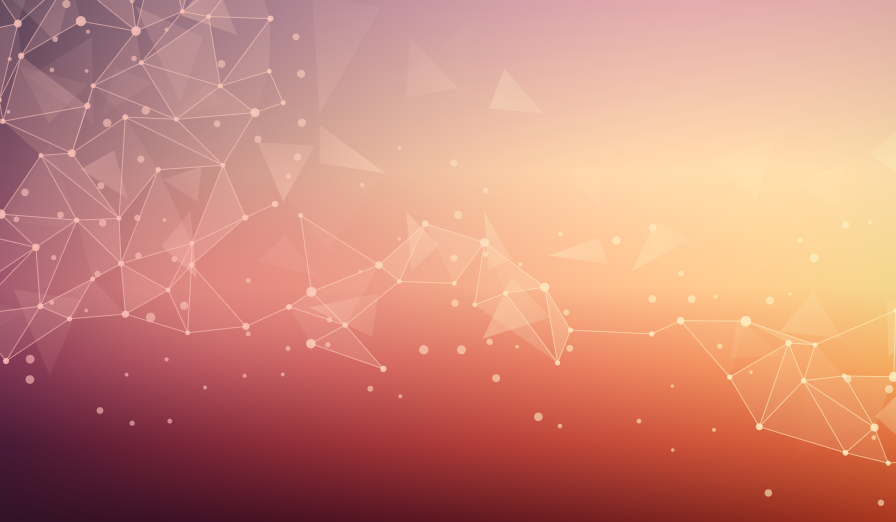
A Shadertoy shader for this background:

```glsl
// A sunset gradient crossed by a glowing web of nodes, lines and glassy facets.
// The web is a rotated jittered grid cut to a curved band; loose shards and
// dots are scattered cell by cell around it.
#define MESH_CELL 0.102
#define MESH_TURN 0.45
#define JITTER 0.38
#define LINE_HALF 0.0009
#define LINE_ALPHA 0.62
#define FACET_ALPHA 0.25
#define SHARD_ALPHA 0.48
#define DOT_CELL 0.075
#define DOT_ALPHA 0.8

vec3 hash3(vec2 p) {
    vec3 q = fract(p.xyx * vec3(0.1031, 0.1030, 0.0973));
    q += dot(q, q.yzx + 33.33);
    return fract((q.xxy + q.yzz) * q.zyx);
}

float ramp(float a, float b, float x) { return clamp((x - a) / (b - a), 0.0, 1.0); }
float coverage(float d) { return clamp(0.5 - d * iResolution.y, 0.0, 1.0); }
float across(float x) { return x * iResolution.y / iResolution.x; }

// Band outline, as heights over the horizontal position u
float bandLow(float u) { return 0.29 - 0.20 * smoothstep(0.62, 0.95, u); }
float bandHigh(float u) {
    return 1.2 - 0.6 * smoothstep(0.27, 0.40, u) - 0.18 * smoothstep(0.42, 0.72, u);
}
float shardHigh(float u) {
    return 1.2 - 0.3 * smoothstep(0.25, 0.40, u) - 0.2 * smoothstep(0.50, 0.65, u);
}

// Signed distances
float segment(vec2 p, vec2 a, vec2 b) {
    vec2 ab = b - a;
    return length(p - a - ab * clamp(dot(p - a, ab) / dot(ab, ab), 0.0, 1.0));
}
float side(vec2 p, vec2 a, vec2 b) {
    vec2 e = normalize(b - a);
    return e.y * (p.x - a.x) - e.x * (p.y - a.y);
}
float triangle(vec2 p, vec2 a, vec2 b, vec2 c) {
    float s = side(c, a, b) < 0.0 ? 1.0 : -1.0;
    return max(max(s * side(p, a, b), s * side(p, b, c)), s * side(p, c, a));
}

// Background: smooth curve through three colours per row, rows blended upward
vec3 row(float u, vec3 l, vec3 m, vec3 r) {
    return l * (1.0 - u) * (1.0 - 2.0 * u) + m * 4.0 * u * (1.0 - u) + r * u * (2.0 * u - 1.0);
}
vec3 sky(float u, float y) {
    vec3 c = row(u, vec3(0.19, 0.07, 0.15), vec3(0.36, 0.09, 0.13), vec3(0.66, 0.21, 0.12));
    c = mix(c, row(u, vec3(0.28, 0.10, 0.21), vec3(0.68, 0.23, 0.22), vec3(0.87, 0.42, 0.23)), ramp(0.0, 0.15, y));
    c = mix(c, row(u, vec3(0.48, 0.20, 0.32), vec3(0.86, 0.43, 0.37), vec3(0.96, 0.68, 0.38)), ramp(0.15, 0.30, y));
    c = mix(c, row(u, vec3(0.58, 0.29, 0.39), vec3(0.95, 0.67, 0.54), vec3(0.96, 0.84, 0.55)), ramp(0.30, 0.45, y));
    c = mix(c, row(u, vec3(0.50, 0.30, 0.39), vec3(0.95, 0.77, 0.64), vec3(0.98, 0.86, 0.66)), ramp(0.45, 0.67, y));
    c = mix(c, row(u, vec3(0.33, 0.25, 0.34), vec3(0.80, 0.60, 0.64), vec3(0.87, 0.67, 0.65)), ramp(0.67, 1.0, y));
    return clamp(c, 0.0, 1.0);
}

// Mesh node: xy is its place, z is 1 when it lies in the band
vec3 node(vec2 id, mat2 turn) {
    vec3 h = hash3(id + 40.0);
    vec2 p = turn * (id + 0.5 + JITTER * (2.0 * h.xy - 1.0)) * MESH_CELL;
    float u = across(p.x);
    return vec3(p, step(bandLow(u), p.y) * step(p.y, bandHigh(u)) * step(0.06, h.z));
}

// Opacity of loose shards, one candidate triangle per cell
float shards(vec2 p, float cell, float seed) {
    float alpha = 0.0;
    for (int k = 0; k < 9; k++) {
        vec2 id = floor(p / cell) + vec2(k % 3, k / 3) - 1.0;
        vec3 h = hash3(id + seed), g = hash3(id + seed + 57.0);
        vec2 c = (id + 0.3 + 0.4 * h.xy) * cell;
        float u = across(c.x);
        if (g.x > 0.6 || c.y < bandLow(u) + 0.08 || c.y > shardHigh(u)) continue;
        vec3 angle = 6.283 * (h.z + vec3(0.0, 0.22 + 0.2 * g.y, 0.55 + 0.2 * g.z));
        vec3 reach = cell * (0.25 + 0.32 * h.yzx);
        vec2 axis = vec2(cos(angle.x), sin(angle.x));
        float d = triangle(p, c + axis * reach.x,
            c + vec2(cos(angle.y), sin(angle.y)) * reach.y,
            c + vec2(cos(angle.z), sin(angle.z)) * reach.z);
        float sheen = 0.65 + 0.6 * dot(p - c, axis) / cell;
        alpha += coverage(d) * sheen * (0.2 + 0.8 * g.y * g.y);
    }
    return clamp(alpha, 0.0, 1.0);
}

void mainImage(out vec4 fragColor, in vec2 fragCoord) {
    vec2 p = fragCoord / iResolution.y;
    float u = across(p.x);
    vec3 color = sky(u, p.y);
    vec3 light = mix(vec3(1.0, 0.77, 0.73), vec3(1.0, 0.95, 0.77), smoothstep(0.1, 0.8, u));

    // Coral glow behind the web, then the loose shards
    vec2 glow = (vec2(u, p.y) - vec2(0.27, 0.46)) / vec2(0.20, 0.17);
    color = mix(color, vec3(0.98, 0.57, 0.52), 0.45 * exp(-dot(glow, glow)));
    color = mix(color, light, SHARD_ALPHA * shards(p, 0.15, 11.0));
    color = mix(color, light, 0.5 * SHARD_ALPHA * shards(p, 0.25, 83.0) * (1.0 - 0.7 * u));

    // Facets and lines of the mesh: two triangles per cell, random diagonal
    mat2 turn = mat2(cos(MESH_TURN), sin(MESH_TURN), -sin(MESH_TURN), cos(MESH_TURN));
    vec2 home = floor(p * turn / MESH_CELL);
    float line = 0.0;
    for (int k = 0; k < 4; k++) {
        vec2 id = home - vec2(k % 2, k / 2);
        vec3 h = hash3(id + 131.0);
        float flip = step(0.5, h.z);
        vec3 a = node(id + vec2(flip, 0.0), turn), d = node(id + vec2(1.0 - flip, 1.0), turn);
        vec3 b = node(id + vec2(1.0 - flip, 0.0), turn), c = node(id + vec2(flip, 1.0), turn);
        float diagonal = a.z * d.z;
        vec2 fill = diagonal * vec2(b.z, c.z) * h.xy * FACET_ALPHA;
        color = mix(color, light, fill.x * coverage(triangle(p, a.xy, b.xy, d.xy)));
        color = mix(color, light, fill.y * coverage(triangle(p, a.xy, d.xy, c.xy)));
        line = max(line, diagonal * step(0.2, h.x) * coverage(segment(p, a.xy, d.xy) - LINE_HALF));
        line = max(line, a.z * b.z * coverage(segment(p, a.xy, b.xy) - LINE_HALF));
        line = max(line, a.z * c.z * step(0.15, h.y) * coverage(segment(p, a.xy, c.xy) - LINE_HALF));
    }
    color = mix(color, light, LINE_ALPHA * line);

    // Dots on the nodes, then free dots drifting around the band
    vec3 n = node(home, turn);
    float size = 0.0045 + 0.006 * pow(hash3(home).x, 3.0);
    color = mix(color, light, DOT_ALPHA * n.z * coverage(length(p - n.xy) - size));
    vec2 id = floor(p / DOT_CELL);
    vec3 h = hash3(id + 211.0);
    vec2 c = (id + 0.15 + 0.7 * h.xy) * DOT_CELL;
    float cu = across(c.x);
    float near = step(bandLow(cu) - 0.11, c.y) * step(c.y, bandHigh(cu) + 0.16) * step(0.55, h.z);
    color = mix(color, light, 0.6 * near * coverage(length(p - c) - 0.003 - 0.006 * h.x));

    fragColor = vec4(color, 1.0);
}
```
